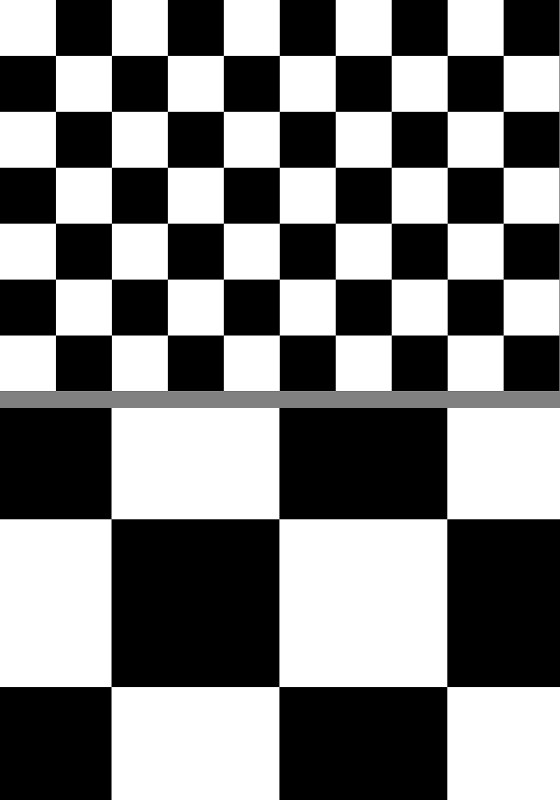
Top: the whole. Bottom: its middle third, enlarged.
Reproduce this pattern procedurally as a Shadertoy shader.

```glsl
#define CELLS vec2(10.007, 7.01)   // squares across and down, with a sliver past the last
#define DARK  vec3(0.0)
#define LIGHT vec3(1.0)

// Running integral of a +1/-1 square wave of period 2
vec2 squareIntegral(vec2 x) {
    return 1.0 - abs(mod(x, 2.0) - 1.0);
}

// Square wave averaged over a box of the given width
vec2 filteredSquare(vec2 x, vec2 width) {
    return (squareIntegral(x + 0.5 * width) - squareIntegral(x - 0.5 * width)) / width;
}

void mainImage(out vec4 fragColor, in vec2 fragCoord) {
    // Board coordinates, counted from the top left corner
    vec2 uv = fragCoord / iResolution.xy;
    vec2 board = vec2(uv.x, 1.0 - uv.y) * CELLS;
    vec2 footprint = CELLS / iResolution.xy;

    // The product of both waves alternates the squares
    vec2 wave = filteredSquare(board, footprint);
    float lightness = clamp(0.5 + 0.5 * wave.x * wave.y, 0.0, 1.0);

    fragColor = vec4(mix(DARK, LIGHT, lightness), 1.0);
}
```
